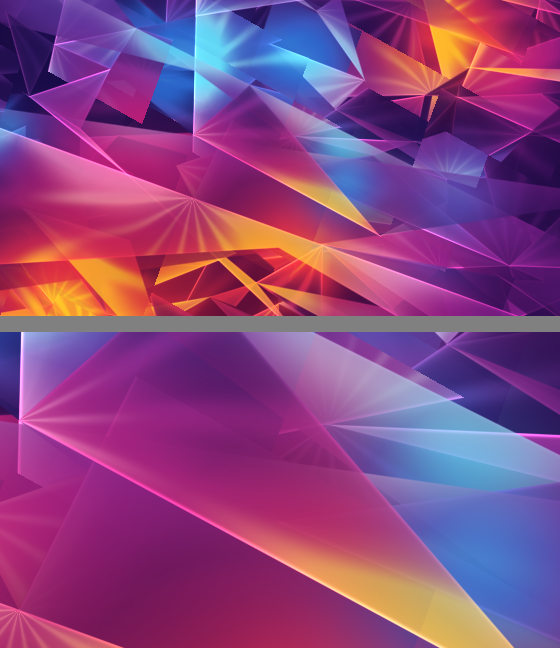
Top: the whole. Bottom: its middle third, enlarged.
A WebGL 1 fragment shader for this background:

```glsl
precision highp float;
// Neon glass shards: a faceted crystal mesh under long splinters with glowing edges.
uniform vec2 u_resolution;

const float FINE = 0.15;
// Slanted lattice axes and their inverse.
const mat2 LATTICE = mat2(1.25, -0.7, 0.35, 0.95);
const mat2 UNLATTICE = mat2(0.663, 0.489, -0.244, 0.873);

float hash(vec2 p) {
  return fract(sin(dot(p, vec2(127.1, 311.7))) * 43758.545);
}

vec2 hash2(vec2 p) {
  return vec2(hash(p), hash(p + 37.3));
}

float noise(vec2 p) {
  vec2 i = floor(p), f = fract(p);
  f = f * f * (3.0 - 2.0 * f);
  return mix(mix(hash(i), hash(i + vec2(1, 0)), f.x),
             mix(hash(i + vec2(0, 1)), hash(i + vec2(1, 1)), f.x), f.y);
}

float glow(vec2 p, float x, float y, float radius) {
  vec2 q = (p - vec2(x, y)) / radius;
  return exp(-dot(q, q));
}

// Broad regions of warm, cool and rosy light.
float warmLight(vec2 p) {
  return min(1.0, 1.1 * glow(p, 0.14, 0.1, 0.25) + 1.1 * glow(p, 0.93, 0.19, 0.25)
    + 1.1 * glow(p, 1.45, 0.88, 0.22) + 0.9 * glow(p, 0.52, 0.08, 0.24));
}

float coolLight(vec2 p) {
  return min(1.0, 1.1 * glow(p, 0.57, 0.82, 0.17) + 1.1 * glow(p, 0.93, 0.8, 0.2)
    + 0.9 * glow(p, 1.08, 0.43, 0.13) + 0.6 * glow(p, 1.42, 0.36, 0.18)
    + 0.9 * glow(p, 0.0, 0.6, 0.11) + 0.35 * glow(p, 0.2, 0.92, 0.25));
}

float rosyLight(vec2 p) {
  return min(1.0, 1.1 * glow(p, 0.4, 0.48, 0.27) + 0.9 * glow(p, 1.0, 0.6, 0.18)
    + 0.8 * glow(p, 1.7, 0.75, 0.18) + 0.8 * glow(p, 1.25, 0.15, 0.28));
}

float hotCore(vec2 p) {
  return glow(p, 0.2, 0.13, 0.11) + glow(p, 0.95, 0.2, 0.12) + 0.8 * glow(p, 1.36, 0.92, 0.09)
    + 0.8 * glow(p, 0.57, 0.8, 0.09) + 0.7 * glow(p, 0.95, 0.79, 0.1);
}

// Glass from shadow through body to highlight.
vec3 glassColor(vec2 p, float shade) {
  float warm = warmLight(p), cool = coolLight(p), rosy = rosyLight(p), core = hotCore(p);
  float tone = shade * (0.3 + 0.75 * max(max(warm, cool), rosy) + 0.4 * core) + 0.22 * core;
  vec3 dark = mix(vec3(0.1, 0.035, 0.25), vec3(0.3, 0.03, 0.2), warm);
  dark = mix(dark, vec3(0.06, 0.06, 0.34), cool);
  vec3 body = mix(vec3(0.46, 0.11, 0.53), vec3(0.78, 0.11, 0.48), rosy);
  body = mix(mix(body, vec3(0.87, 0.17, 0.25), warm), vec3(0.17, 0.4, 0.8), cool);
  vec3 light = mix(vec3(0.96, 0.52, 0.78), vec3(1.0, 0.76, 0.16), warm);
  light = mix(light, vec3(0.4, 0.87, 0.97), cool);
  return mix(mix(dark, body, smoothstep(0.0, 0.5, tone)), light, smoothstep(0.5, 1.2, tone));
}

vec3 neonColor(vec2 p) {
  vec3 color = mix(vec3(0.95, 0.2, 0.55), vec3(1.0, 0.42, 0.22), warmLight(p));
  return mix(color, vec3(0.35, 0.72, 0.95), 0.8 * coolLight(p));
}

// Signed distance from the line through a and b.
float side(vec2 p, vec2 a, vec2 b) {
  vec2 e = (b - a) / max(length(b - a), 0.0001);
  return e.x * (p.y - a.y) - e.y * (p.x - a.x);
}

// Triangle lit from edge ab, with silky rays out of corner a.
vec3 addFacet(vec3 color, vec2 p, vec2 a, vec2 b, vec2 c, vec2 seed, float opacity, float pixel) {
  float area = side(c, a, b), facing = sign(area);
  float lit = facing * side(p, a, b);
  float depth = min(lit, facing * min(side(p, b, c), side(p, c, a)));
  if (abs(area) < 0.015 || depth < -pixel) return color;
  float cover = opacity * smoothstep(-pixel, pixel, depth);
  vec2 ray = p - a, axis = b + c - 2.0 * a;
  float turn = atan(axis.x * ray.y - axis.y * ray.x, dot(axis, ray));
  float fold = 0.5 + 0.5 * sin(15.0 * turn + 4.0 * noise(p * 4.0 + seed) + 6.0 * hash(seed));
  float shade = mix(0.1, 1.15, hash(seed + 2.0)) * (0.3 + exp(-7.0 * lit));
  shade += 0.35 * fold * fold * fold * hash(seed + 7.0);
  color = mix(color, glassColor(p + 0.2 * (hash2(seed + 9.0) - 0.5), shade), cover);
  float width = max(0.0026, pixel);
  float rim = exp(-lit * lit / (width * width)) + 0.3 * exp(-depth * depth / (width * width));
  rim += 0.2 * exp(-50.0 * max(depth, 0.0));
  return color + neonColor(p) * rim * cover * hash(seed + 5.0) * (0.25 + 0.8 * noise(p * 5.0 + seed));
}

vec2 node(vec2 cell, float spacing) {
  return LATTICE * (cell + 0.08 + 0.84 * hash2(cell + spacing * 91.0)) * spacing;
}

vec2 cornerNear(vec2 target) {
  return node(floor(UNLATTICE * target / FINE), FINE);
}

// Sheet of triangles, filled only in the given share.
vec3 addMesh(vec3 color, vec2 p, float spacing, float share, float pixel) {
  vec2 home = floor(UNLATTICE * p / spacing);
  for (int k = 0; k < 8; k++) {
    float n = float(k), h = mod(n, 2.0);
    vec2 cell = home - vec2(mod(floor(n / 2.0), 2.0), floor(n / 4.0));
    vec2 seed = cell + vec2(spacing * 50.0, 17.0 * h);
    vec2 a = node(cell, spacing), d = node(cell + 1.0, spacing);
    vec2 b = node(cell + vec2(h, 1.0 - h), spacing);
    bool flip = hash(seed + 4.0) < 0.5;
    float opacity = 0.92 * step(hash(seed + 3.0), share);
    color = addFacet(color, p, flip ? d : a, flip ? a : b, flip ? b : d, seed, opacity, pixel);
  }
  return color;
}

// Long triangle along the falling, or upper middle rising, diagonal.
vec3 addSplinter(vec3 color, vec2 p, float index, float pixel) {
  vec2 start = fract(index * vec2(0.7549, 0.5698)) * vec2(2.0, 1.3) - 0.1;
  float angle = mix(-1.0, -0.55, start.x) + 1.1 * glow(start, 0.75, 0.9, 0.35);
  vec2 along = vec2(cos(angle), sin(angle)) * mix(0.3, 0.75, hash(vec2(index, 3.0)));
  vec2 c = cornerNear(start + 0.5 * along + 0.2 * vec2(-along.y, along.x));
  return addFacet(color, p, cornerNear(start), cornerNear(start + along), c, vec2(index, 8.0), 0.75, pixel);
}

void main() {
  vec2 p = gl_FragCoord.xy / u_resolution.y;
  float pixel = 1.0 / u_resolution.y;
  vec3 color = addMesh(glassColor(p, 0.4), p, 0.27, 1.0, pixel);
  color = addMesh(color, p, FINE, 0.4, pixel);
  for (int i = 0; i < 32; i++) color = addSplinter(color, p, float(i), pixel);
  gl_FragColor = vec4(min(color, 1.0), 1.0);
}
```
